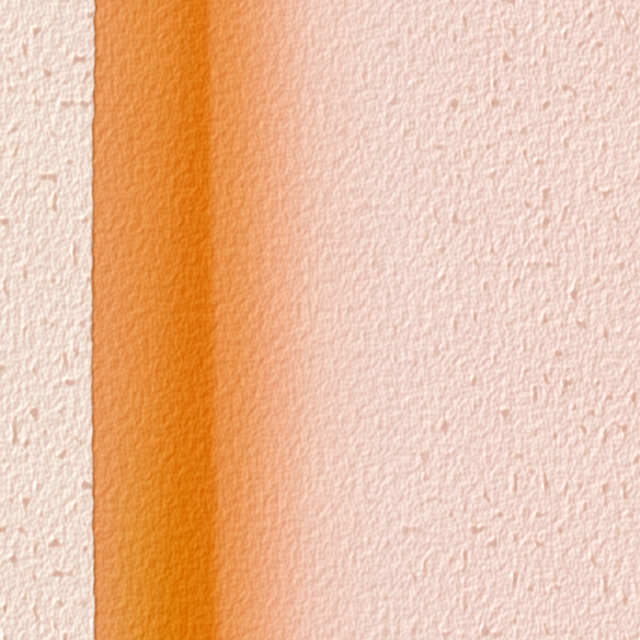
This background is drawn by a three.js fragment shader. Its source:

```glsl
// A pale plaster wall crossed by an upright orange band with a sharp left edge,
// a dark core and a soft peach glow fading to pink on the right.
// Smooth colour ramps across x are lit by embossed gradient noise with small pits.

varying vec2 vUv;

// Colours, left to right
const vec3 CREAM       = vec3(0.938, 0.862, 0.812);
const vec3 BAND_LEFT   = vec3(0.908, 0.588, 0.340);
const vec3 BAND_MID    = vec3(0.900, 0.555, 0.245);
const vec3 CORE        = vec3(0.878, 0.465, 0.075);
const vec3 GLOW        = vec3(0.912, 0.570, 0.290);
const vec3 PEACH       = vec3(0.938, 0.665, 0.500);
const vec3 PINK        = vec3(0.938, 0.775, 0.705);
const vec3 PALE        = vec3(0.940, 0.835, 0.795);
const vec3 OCHRE_TINT  = vec3(-0.015, 0.000, -0.060);
const vec3 EDGE_SHADE  = vec3(0.660, 0.360, 0.160);
const vec3 PIT_SHADE   = vec3(0.780, 0.570, 0.480);

// Layout
const float BAND_EDGE    = 0.146;
const float EDGE_BOW     = 0.005;
const float EDGE_ROUGH   = 0.003;
const float EDGE_SOFT    = 0.0022;
const float CORE_EDGE    = 0.331;
const float CORE_LEAN    = 0.014;

// Surface relief
const float GRAIN_SCALE  = 84.0;
const float FINE_SCALE   = 172.0;
const float FINE_SHARE   = 0.65;
const float PIT_SCALE    = 64.0;
const float LIGHT_STEP   = 0.0032;
const float RELIEF_WALL  = 0.175;
const float RELIEF_BAND  = 0.125;

vec2 hashGradient(vec2 cell) {
  vec3 q = fract(vec3(cell.xyx) * vec3(0.1031, 0.1030, 0.0973));
  q += dot(q, q.yzx + 33.33);
  float angle = 6.28318 * fract((q.x + q.y) * q.z);
  return vec2(cos(angle), sin(angle));
}

// Gradient noise, roughly -0.7 to 0.7
float gradientNoise(vec2 p) {
  vec2 cell = floor(p);
  vec2 f = p - cell;
  vec2 w = f * f * f * (f * (f * 6.0 - 15.0) + 10.0);
  float a = dot(hashGradient(cell), f);
  float b = dot(hashGradient(cell + vec2(1.0, 0.0)), f - vec2(1.0, 0.0));
  float c = dot(hashGradient(cell + vec2(0.0, 1.0)), f - vec2(0.0, 1.0));
  float d = dot(hashGradient(cell + vec2(1.0, 1.0)), f - vec2(1.0, 1.0));
  return mix(mix(a, b, w.x), mix(c, d, w.x), w.y);
}

// Bumpy plaster, slightly stretched upright
float plasterHeight(vec2 p) {
  vec2 s = p * vec2(1.0, 0.8);
  return gradientNoise(s * GRAIN_SCALE) + FINE_SHARE * gradientNoise(s * FINE_SCALE + 17.0);
}

// Orange band and its glow, without the left wall
vec3 bandRamp(vec2 p) {
  float coreEdge = CORE_EDGE + CORE_LEAN * (0.5 - p.y);
  float coreStart = 0.240 + 0.036 * p.y;
  vec3 color = mix(BAND_LEFT, BAND_MID, smoothstep(0.160, 0.235, p.x));
  color = mix(color, CORE, smoothstep(coreStart - 0.045, coreStart + 0.050, p.x));
  color = mix(color, GLOW, smoothstep(coreEdge - 0.010, coreEdge + 0.014, p.x));
  float x = p.x - 0.010 * sin(3.14159 * p.y);
  color = mix(color, PEACH, smoothstep(0.335, 0.430, x));
  color = mix(color, PINK, smoothstep(0.395, 0.505, x));
  return mix(color, PALE, smoothstep(0.440, 0.620, x));
}

void main() {
  vec2 p = vUv;

  // Band colours, turning to ochre near the foot
  float inBand = smoothstep(0.15, 0.20, p.x) * (1.0 - smoothstep(0.27, 0.36, p.x));
  vec3 color = bandRamp(p);
  color += OCHRE_TINT * inBand * (1.0 - smoothstep(0.08, 0.45, p.y));

  // Left wall with a slightly bowed, rough edge
  float bow = EDGE_BOW * (4.0 * (p.y - 0.5) * (p.y - 0.5) - 0.5);
  float rough = EDGE_ROUGH * gradientNoise(vec2(3.7, p.y * 48.0));
  float edgeDistance = p.x - BAND_EDGE - bow - rough;
  float leftWall = 1.0 - smoothstep(-EDGE_SOFT, EDGE_SOFT, edgeDistance);
  color = mix(color, CREAM, leftWall);
  float seam = exp(-pow((edgeDistance - 0.0015) / 0.0025, 2.0));
  color = mix(color, EDGE_SHADE, 0.50 * seam);

  // Embossed relief lit from the upper left
  float wall = max(leftWall, smoothstep(0.36, 0.85, p.x));
  vec2 toLight = LIGHT_STEP * vec2(-0.8, 0.6);
  float slope = plasterHeight(p) - plasterHeight(p + toLight);
  float relief = mix(RELIEF_BAND, RELIEF_WALL, wall);
  color += slope * relief * vec3(0.60, 1.0, 1.10);

  // Scattered pits, each with a light rim
  vec2 pitPoint = p * vec2(1.0, 0.68) * PIT_SCALE + 41.0;
  float pit = smoothstep(0.22, 0.55, gradientNoise(pitPoint));
  float rim = smoothstep(0.22, 0.55, gradientNoise(pitPoint + vec2(0.28, -0.18)));
  color = mix(color, PIT_SHADE, 0.60 * pit * wall);
  color += 0.09 * rim * (1.0 - pit) * wall;

  // Broad mottling
  color += 0.012 * gradientNoise(p * vec2(9.0, 6.0) + 5.0) * vec3(0.4, 1.0, 1.0);

  gl_FragColor = vec4(clamp(color, 0.0, 1.0), 1.0);
}
```
